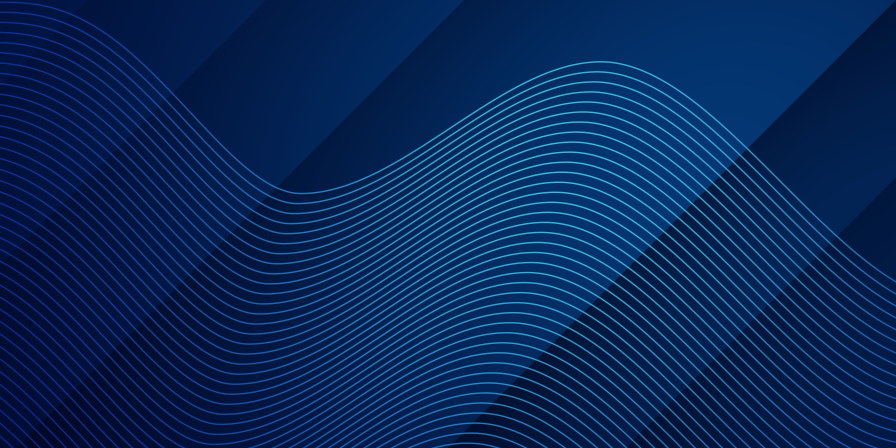
This background is drawn by a Shadertoy shader. Its source:

```glsl
// Thin flowing contour lines over deep blue diagonal bands with a soft glow.
#define LINE_GAP 0.0224
#define LINE_SHIFT 0.0078
#define LINE_HALF_WIDTH 0.0016
#define LINE_OPACITY 0.9
#define BAND_FADE 0.55
#define GLOW_CENTER vec2(1.45, 0.72)
#define GLOW_FALLOFF vec2(0.75, 1.2)
#define NAVY vec3(0.002, 0.03, 0.19)
#define AZURE vec3(0.014, 0.24, 0.49)
#define LINE_BLUE vec3(0.06, 0.16, 0.80)
#define LINE_CYAN vec3(0.24, 0.80, 0.90)

// Position along the diagonal and darkness of each band edge.
const vec2 BAND_EDGES[5] = vec2[5](
    vec2(0.195, 0.15), vec2(0.594, 0.25), vec2(1.036, 0.35),
    vec2(2.000, 0.54), vec2(2.396, 0.37));

// Depth below the top edge of the first contour.
float waveDepth(float x) {
    float fall = pow(clamp(x / 0.672, 0.0, 1.0), 1.3);
    return 0.005 + 0.427 * smoothstep(0.0, 1.0, fall)
         - 0.294 * smoothstep(0.672, 1.341, x)
         + 0.539 * smoothstep(1.341, 2.148, x);
}

// Each band starts dark at its edge and brightens along the diagonal.
float bandShade(float diagonal, float pixel) {
    float shade = 1.0;
    for (int i = 0; i < 5; i++) {
        float past = diagonal - BAND_EDGES[i].x;
        float edge = smoothstep(-pixel, pixel, past);
        shade *= 1.0 - BAND_EDGES[i].y * edge * exp(-max(past, 0.0) / BAND_FADE);
    }
    return shade;
}

// Coverage of the nearest contour in a family of shifted waves.
float contourLines(float x, float depth, float pixel) {
    // Solve for the continuous contour index at this point.
    float index = 0.0;
    for (int i = 0; i < 16; i++) {
        index = (depth - waveDepth(x + LINE_SHIFT * index)) / LINE_GAP;
    }
    float nearest = max(round(index), 0.0);

    // Convert vertical offset to distance across the curve.
    float waveX = x + LINE_SHIFT * nearest;
    float h = 0.002;
    float slope = (waveDepth(waveX + h) - waveDepth(waveX - h)) / (2.0 * h);
    float offset = depth - waveDepth(waveX) - LINE_GAP * nearest;
    float dist = abs(offset) * inversesqrt(1.0 + slope * slope);
    float coverage = clamp((LINE_HALF_WIDTH - dist) / pixel + 0.5, 0.0, 1.0);
    return min(coverage, 2.0 * LINE_HALF_WIDTH / pixel);
}

void mainImage(out vec4 fragColor, in vec2 fragCoord) {
    float pixel = 1.0 / iResolution.y;
    vec2 p = fragCoord * pixel;
    p.x *= 2.0 * iResolution.y / iResolution.x;
    float depth = 1.0 - p.y;

    // Background glow and diagonal bands; shadows keep some of their blue.
    vec2 fromGlow = p - GLOW_CENTER;
    float glow = exp(-dot(GLOW_FALLOFF, fromGlow * fromGlow));
    float shade = bandShade(p.x + depth, pixel);
    vec3 color = mix(NAVY, AZURE, glow) * vec3(shade, shade, pow(shade, 0.75));

    // Contours turn from blue at the sides to cyan in the middle.
    vec2 fromCrest = (p - vec2(1.28, 0.65)) * vec2(1.0, 0.95);
    float cyan = exp(-1.1 * dot(fromCrest, fromCrest));
    vec3 lineColor = mix(LINE_BLUE, LINE_CYAN, cyan);
    float opacity = LINE_OPACITY * mix(0.55, 1.0, cyan);
    color = mix(color, lineColor, contourLines(p.x, depth, pixel) * opacity);

    fragColor = vec4(color, 1.0);
}
```
